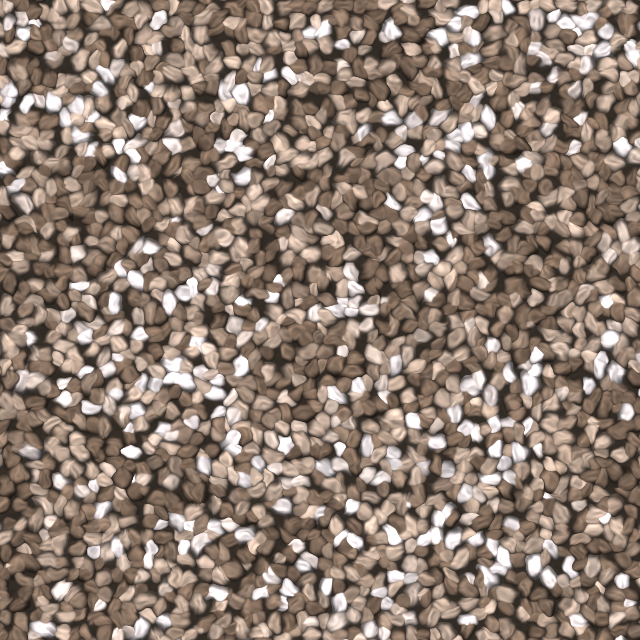
Give the GLSL for this texture, as a WebGL 1 fragment shader.

```glsl
precision highp float;
// Cut-pile carpet: a jittered grid of overlapping domed yarn tufts in brown,
// beige and pale tones, streaked with fibres and parted by dark gaps.
// A soft maximum of tuft heights decides which yarn shows at each point.

uniform vec2 u_resolution;

const float GRID = 46.0;            // tufts across the canvas
const float JITTER = 0.85;          // scatter of tuft centres, in cells
const float EDGE_SHARPNESS = 15.0;  // crispness where tufts overlap
const float HEIGHT_SPREAD = 0.7;    // variation in pile height
const float GAP_HEIGHT = 0.16;      // level below which the backing shows
const float WARP = 0.35;            // irregularity of tuft outlines
const float FIBRE_CONTRAST = 0.42;
const float FIBRE_RAGGEDNESS = 0.28;
const float PATCHINESS = 0.35;      // large-scale drift in yarn tone
const vec2 LIGHT = vec2(-0.06, 0.12);

const vec3 GAP = vec3(0.20, 0.175, 0.15);
const vec3 BROWN = vec3(0.47, 0.39, 0.33);
const vec3 BEIGE = vec3(0.75, 0.66, 0.595);
const vec3 PALE = vec3(0.96, 0.92, 0.925);

float hash(vec2 p) {
  return fract(sin(dot(p, vec2(127.1, 311.7))) * 43758.5453);
}

vec2 hash2(vec2 p) {
  return vec2(hash(p), hash(p + 57.3));
}

float noise(vec2 p) {
  vec2 i = floor(p);
  vec2 f = fract(p);
  f = f * f * (3.0 - 2.0 * f);
  return mix(mix(hash(i), hash(i + vec2(1.0, 0.0)), f.x),
             mix(hash(i + vec2(0.0, 1.0)), hash(i + 1.0), f.x), f.y);
}

vec3 yarnColour(vec2 id) {
  float drift = noise(id * 0.16) + noise(id * 0.37 + 9.0) - 1.0;
  float tone = hash(id + 3.7) + PATCHINESS * drift;
  vec3 yarn = mix(BROWN, BEIGE, smoothstep(0.22, 0.72, tone));
  yarn = mix(yarn, PALE, smoothstep(0.76, 0.94, tone));
  return yarn * mix(0.88, 1.1, hash(id + 21.4));
}

// Adds one tuft to the blend: rgb is weighted colour, a is total weight.
vec4 tuft(vec2 p, vec2 id) {
  vec2 centre = id + 0.5 + (hash2(id) - 0.5) * JITTER;
  vec2 offset = p - centre;
  float angle = 6.2832 * hash(id + 11.9);
  float c = cos(angle);
  float s = sin(angle);
  vec2 q = vec2(c * offset.x + s * offset.y, c * offset.y - s * offset.x);
  q.x += (hash(id + 33.1) - 0.5) * 0.7 * q.y * q.y;

  // Fibres fan out towards one end of the tuft.
  vec2 strand = vec2(q.x * (5.2 - 1.6 * q.y), q.y * 1.5);
  float fibre = noise(strand + id * 17.0) - 0.5;

  vec2 radius = mix(vec2(0.48, 0.64), vec2(0.66, 0.96), hash2(id + 45.2));
  vec2 r = q / radius;
  float dome = 1.0 - dot(r, r);
  float height = dome + HEIGHT_SPREAD * hash(id + 71.6)
               + FIBRE_RAGGEDNESS * fibre;

  float light = mix(0.38, 1.09, smoothstep(-0.15, 0.8, dome));
  light += dot(offset, LIGHT);
  light *= 1.0 + FIBRE_CONTRAST * fibre;
  float weight = exp(EDGE_SHARPNESS * height);
  return vec4(yarnColour(id) * light * weight, weight);
}

void main() {
  vec2 uv = gl_FragCoord.xy / min(u_resolution.x, u_resolution.y);
  vec2 p = uv * GRID;
  p += WARP * (vec2(noise(p * 1.7), noise(p * 1.7 + 40.0)) - 0.5);
  vec2 cell = floor(p);

  // Start from the backing, then layer the neighbouring tufts over it.
  float gapWeight = exp(EDGE_SHARPNESS * GAP_HEIGHT);
  vec4 pile = vec4(GAP * gapWeight, gapWeight);
  for (int j = -2; j <= 2; j++) {
    for (int i = -2; i <= 2; i++) {
      pile += tuft(p, cell + vec2(float(i), float(j)));
    }
  }
  vec3 colour = pile.rgb / pile.a;

  // Loose fuzz over the whole surface.
  float fuzz = noise(p * vec2(3.1, 4.3) + 80.0) - 0.5;
  colour *= 1.0 + 0.16 * fuzz;
  gl_FragColor = vec4(clamp(colour, 0.0, 1.0), 1.0);
}
```
